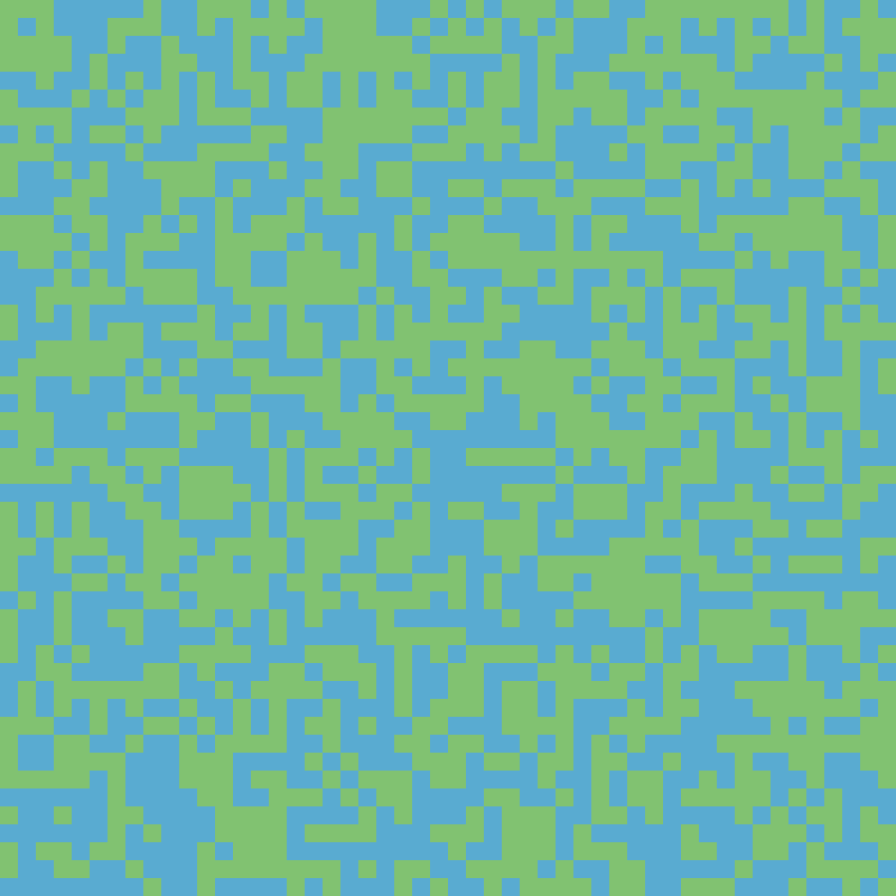
A Shadertoy shader for this texture:

```glsl
// Random two-colour mosaic: a 50 by 50 grid of square cells, each blue or green
// by the toss of an integer hash. Cell borders are smoothed by blending the four
// cells around the nearest grid corner by their coverage of the pixel.

// Integer hash of a cell, from 0 to 1
float hashCell(ivec2 cell) {
    uvec2 q = uvec2(cell) * uvec2(1597334673u, 3812015801u);
    uint h = q.x ^ q.y;
    h = (h ^ (h >> 16)) * 2146121005u;
    h = (h ^ (h >> 15)) * 2221713035u;
    h ^= h >> 16;
    return float(h >> 8) / 16777216.0;
}

// 1 for a green cell, 0 for a blue one
float greenCell(ivec2 cell) {
    return step(0.505, hashCell(cell));
}

void mainImage(out vec4 fragColor, in vec2 fragCoord) {
    // Grid position and pixel width, both in cells
    float pixel = 50.0 / iResolution.y;
    vec2 p = fragCoord * pixel;

    // Pixel coverage on the far side of the nearest grid corner
    vec2 corner = floor(p + 0.5);
    vec2 cover = clamp((p - corner) / pixel + 0.5, 0.0, 1.0);

    // Blend the four cells that meet at that corner
    ivec2 c = ivec2(corner);
    float below = mix(greenCell(c - 1), greenCell(c - ivec2(0, 1)), cover.x);
    float above = mix(greenCell(c - ivec2(1, 0)), greenCell(c), cover.x);
    float green = mix(below, above, cover.y);

    vec3 blueColor = vec3(0.35, 0.67, 0.82);
    vec3 greenColor = vec3(0.505, 0.76, 0.445);
    fragColor = vec4(mix(blueColor, greenColor, green), 1.0);
}
```
